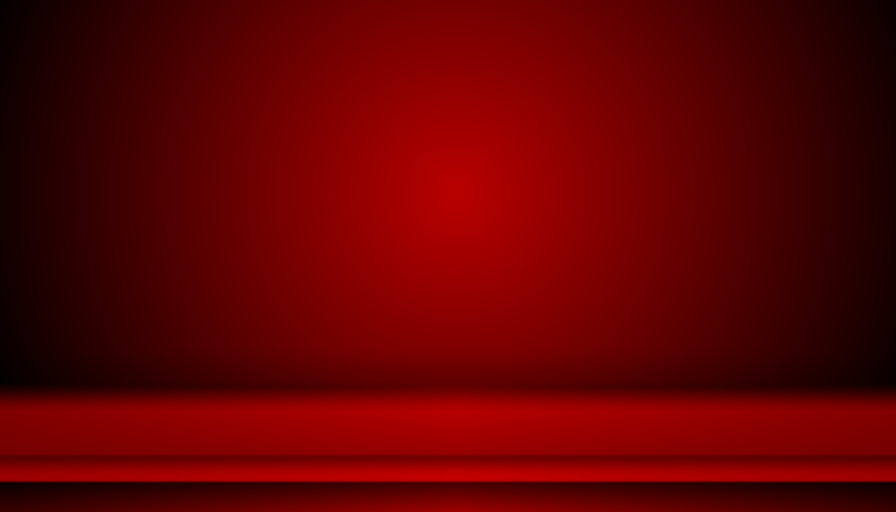
Write a WebGL 1 fragment shader that draws this background.

```glsl
precision highp float;
// Dark red studio backdrop: a round wall glow above a softly lit stepped shelf.

uniform vec2 u_resolution;

// Heights and lengths are fractions of the canvas height.
const vec3 RED = vec3(1.0, 0.0, 0.0);
const vec2 GLOW_CENTER = vec2(0.51, 0.623);   // fractions of width and height
const float GLOW_PEAK = 0.725;
const float GLOW_SLOPE = 0.73;
const float FLOOR_TOP = 0.250;
const float FLOOR_CREST = 0.193;
const float LIP_TOP = 0.111;
const float LIP_CREST = 0.070;
const float BASE_TOP = 0.059;
const float EDGE_BLUR = 0.0035;

// 1 below the given height, 0 above it, with a soft edge.
float below(float height, float y) {
    return 1.0 - smoothstep(height - EDGE_BLUR, height + EDGE_BLUR, y);
}

// Round glow, dimmed slightly where the wall meets the floor.
float wallLight(vec2 offset, float y) {
    float glow = max(GLOW_PEAK - GLOW_SLOPE * length(offset), 0.0);
    float contact = 1.0 - smoothstep(FLOOR_TOP, FLOOR_TOP + 0.08, y);
    return glow * (1.0 - 0.17 * contact);
}

// Floor brightens from its back edge to a crest, then fades forward.
float floorLight(float side, float y) {
    float rise = smoothstep(FLOOR_TOP + 0.006, FLOOR_CREST, y);
    float fade = clamp((FLOOR_CREST - y) / (FLOOR_CREST - LIP_TOP), 0.0, 1.0);
    float lit = mix(0.71, 0.50, side) - 0.12 * fade * (1.0 - 0.6 * side);
    float back = mix(0.36, 0.04, side);
    return mix(back, lit, rise);
}

// Rounded front lip, brightest just above its lower edge.
float lipLight(float side, float y) {
    float rise = smoothstep(LIP_TOP, LIP_CREST, y);
    return mix(mix(0.44, 0.33, side), mix(0.76, 0.60, side), rise);
}

// Shadowed base below the lip, growing lighter downward.
float baseLight(float side, float y) {
    float rise = clamp(1.0 - y / BASE_TOP, 0.0, 1.0);
    return mix(mix(0.25, 0.04, side), mix(0.62, 0.22, side), rise);
}

void main() {
    vec2 uv = gl_FragCoord.xy / u_resolution;
    vec2 offset = uv - GLOW_CENTER;
    float side = clamp(abs(offset.x) * 2.0, 0.0, 1.0);
    offset.x *= u_resolution.x / u_resolution.y;

    // Layer the surfaces from back to front.
    float light = wallLight(offset, uv.y);
    light = mix(light, floorLight(side, uv.y), below(FLOOR_TOP, uv.y));
    light = mix(light, lipLight(side, uv.y), below(LIP_TOP, uv.y));
    light = mix(light, baseLight(side, uv.y), below(BASE_TOP, uv.y));

    gl_FragColor = vec4(RED * light, 1.0);
}
```
